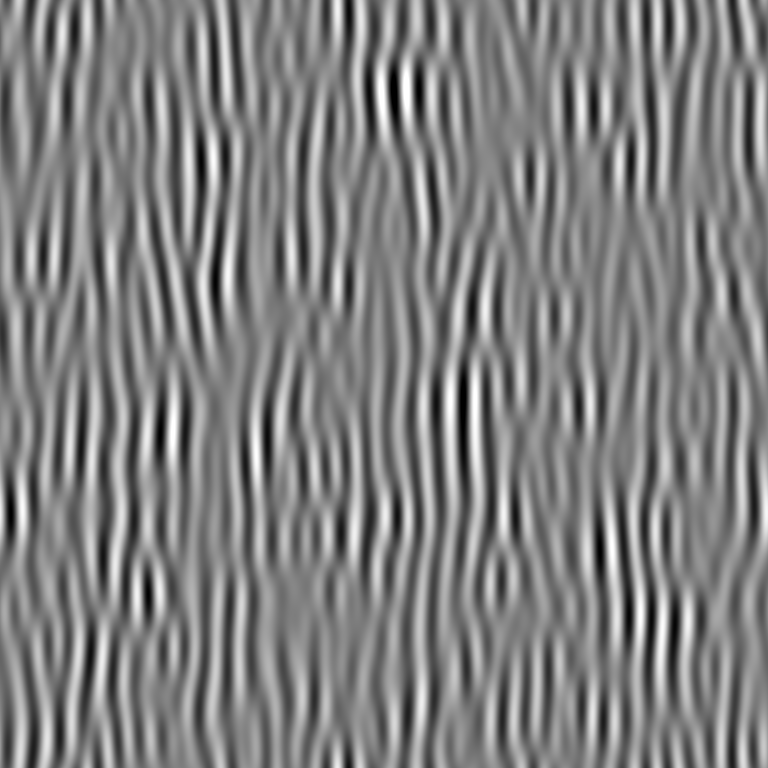
Write a WebGL 1 fragment shader that draws this texture.

```glsl
precision highp float;

uniform vec2 u_resolution;

const int WAVE_COUNT = 96;
const vec2 MEAN_CYCLES = vec2(31.0, 0.0);   // stripes across, stripes up
const vec2 CYCLE_SPREAD = vec2(4.6, 3.9);   // burst width and length, tilt
const float MEAN_GREY = 0.504;
const float GREY_DEVIATION = 0.163;
const float PHASE_SEED = 3.7;

const float TAU = 6.2831853;
const float GOLDEN_ANGLE = 2.3999632;

float hash(float n) {
  return fract(sin(n * 127.1 + PHASE_SEED) * 43758.545);
}

// Evenly spread points with a Gaussian density, one for each wave
vec2 gaussianSpiral(float index) {
  float rank = (index + 0.5) / float(WAVE_COUNT);
  float angle = index * GOLDEN_ANGLE;
  return sqrt(-2.0 * log(rank)) * vec2(cos(angle), sin(angle));
}

// Layered sines with unit deviation; whole cycle counts make them tile
float stripeNoise(vec2 uv) {
  float sum = 0.0;
  for (int i = 0; i < WAVE_COUNT; i++) {
    float index = float(i);
    vec2 cycles = floor(MEAN_CYCLES + CYCLE_SPREAD * gaussianSpiral(index) + 0.5);
    float turns = dot(cycles, uv) + hash(index);
    sum += sin(TAU * fract(turns));
  }
  return sum * sqrt(2.0 / float(WAVE_COUNT));
}

void main() {
  vec2 uv = gl_FragCoord.xy / u_resolution;
  float grey = MEAN_GREY + GREY_DEVIATION * stripeNoise(uv);
  gl_FragColor = vec4(vec3(clamp(grey, 0.0, 1.0)), 1.0);
}
```
